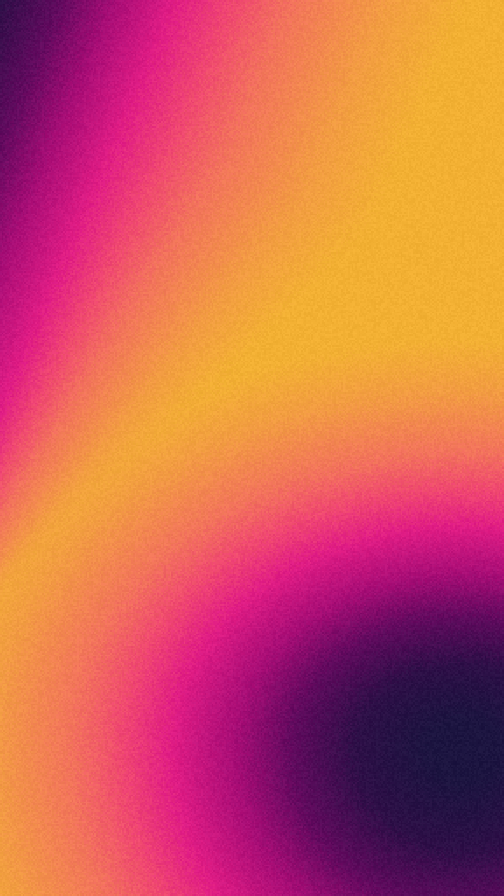
This background is drawn by a WebGL 1 fragment shader. Its source:

```glsl
precision highp float;
// A grainy sunset gradient: a dark oval at lower right and a dark corner at
// upper left, parted by a golden diagonal ridge. Two distance-like fields
// are joined by a smooth minimum, then coloured by one warm ramp.

uniform vec2 u_resolution;

float hash(vec2 cell) {
  vec3 h = fract(vec3(cell.xyx) * 0.1031);
  h += dot(h, h.yzx + 33.33);
  return fract((h.x + h.y) * h.z);
}

float smoothMin(float a, float b, float k) {
  float h = max(k - abs(a - b), 0.0) / k;
  return min(a, b) - h * h * k * 0.25;
}

// Both fields are 0 on the magenta contour, 1 at gold and negative in the dark.
float ovalField(vec2 p) {
  vec2 d = p - vec2(0.521, 0.167);
  float e = length(d / vec2(0.329, d.y > 0.0 ? 0.245 : 0.31)) - 1.0;
  return e > 0.0 ? e / 0.85 : e * 1.6;
}

float cornerField(vec2 p) {
  vec2 d = vec2(p.x, 1.0 - p.y);
  float across = dot(d, vec2(0.919, 0.394)) - 0.18;
  float along = dot(d, vec2(-0.394, 0.919));
  float width = clamp(0.325 - 0.38 * along, 0.08, 0.30);
  return across / (across > 0.0 ? width : 0.18);
}

vec3 blend(vec3 from, vec3 to, float start, float end, float t) {
  return mix(from, to, clamp((t - start) / (end - start), 0.0, 1.0));
}

vec3 sunsetRamp(float t) {
  vec3 c = blend(vec3(0.11, 0.08, 0.25), vec3(0.18, 0.06, 0.28), -1.4, -1.0, t);
  c = blend(c, vec3(0.38, 0.04, 0.37), -1.0, -0.65, t);
  c = blend(c, vec3(0.65, 0.05, 0.46), -0.65, -0.35, t);
  c = blend(c, vec3(0.88, 0.11, 0.52), -0.35, 0.0, t);
  c = blend(c, vec3(0.94, 0.28, 0.44), 0.0, 0.2, t);
  c = blend(c, vec3(0.95, 0.45, 0.36), 0.2, 0.4, t);
  c = blend(c, vec3(0.95, 0.61, 0.26), 0.4, 0.72, t);
  return blend(c, vec3(0.95, 0.69, 0.20), 0.72, 1.0, t);
}

void main() {
  vec2 p = gl_FragCoord.xy / u_resolution * vec2(0.5625, 1.0);
  float t = smoothMin(ovalField(p), cornerField(p), 0.12);

  // Fine grain nudges both the place on the ramp and the brightness
  vec2 cell = floor(p * 512.0);
  t += (hash(cell) - 0.5) * 0.07;
  vec3 color = sunsetRamp(t) + (hash(cell + 71.0) - 0.5) * 0.04;
  gl_FragColor = vec4(color, 1.0);
}
```
